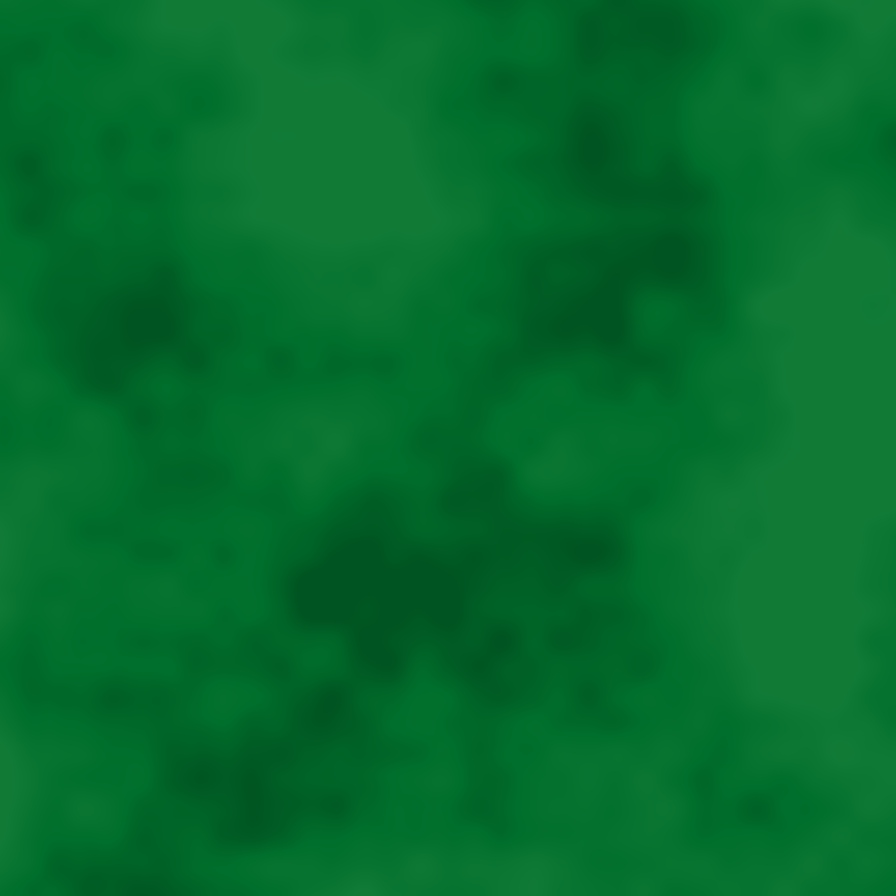
A WebGL 2 fragment shader for this texture:

```glsl
#version 300 es
precision highp float;

uniform vec2 u_resolution;
out vec4 fragColor;

const vec3 DEEP_GREEN = vec3(0.0, 0.33, 0.128);
const vec3 MID_GREEN = vec3(0.0, 0.432, 0.172);
const vec3 PALE_GREEN = vec3(0.065, 0.482, 0.212);

// Integer hash of a lattice cell, from 0 to 1
float hashCell(ivec2 cell, uint seed) {
    uvec2 q = uvec2(cell) * uvec2(1597u, 3571u);
    uint h = q.x ^ (q.y + seed * 7919u);
    h = (h ^ (h >> 15)) * 73244475u;
    h = (h ^ (h >> 13)) * 73244475u;
    h ^= h >> 16;
    return float(h & 65535u) / 65535.0;
}

// Smoothly interpolated lattice noise
float valueNoise(vec2 p, uint seed) {
    ivec2 cell = ivec2(floor(p));
    vec2 f = fract(p);
    vec2 blend = f * f * (3.0 - 2.0 * f);
    float bottom = mix(hashCell(cell, seed),
                       hashCell(cell + ivec2(1, 0), seed), blend.x);
    float top = mix(hashCell(cell + ivec2(0, 1), seed),
                    hashCell(cell + ivec2(1, 1), seed), blend.x);
    return mix(bottom, top, blend.y);
}

// Layered noise, normalised to 0..1
float cloudNoise(vec2 p, float gain) {
    float sum = 0.0;
    float total = 0.0;
    float weight = 1.0;
    for (uint octave = 0u; octave < 4u; octave++) {
        sum += weight * valueNoise(p, octave + 3u);
        total += weight;
        weight *= gain;
        p = p * 2.0 + vec2(0.37, 0.61);
    }
    return sum / total;
}

// Two-part ramp from shadow through body colour to highlight
vec3 greenRamp(float level, float low, float middle, float high) {
    float body = clamp((level - low) / (middle - low), 0.0, 1.0);
    float highlight = clamp((level - middle) / (high - middle), 0.0, 1.0);
    return mix(mix(DEEP_GREEN, MID_GREEN, body), PALE_GREEN, highlight);
}

void main() {
    vec2 uv = gl_FragCoord.xy / min(u_resolution.x, u_resolution.y);
    float level = cloudNoise(uv * 4.0 + vec2(5.3, 2.7), 0.59);
    fragColor = vec4(greenRamp(level, 0.24, 0.43, 0.65), 1.0);
}
```
